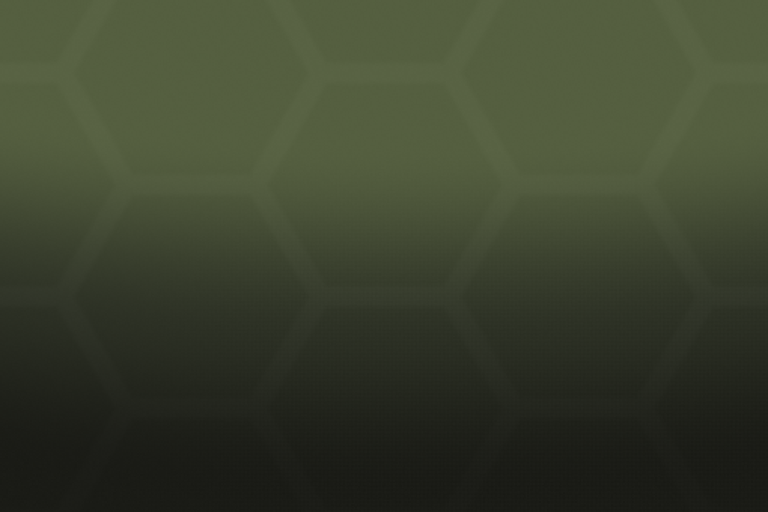
Reproduce this background procedurally as a Shadertoy shader.

```glsl
#define HEX_RADIUS 0.252
#define HEX_CENTER vec2(0.752, 0.639)
#define LINE_HALF_WIDTH 0.022
#define LINE_GLOW 0.014
#define WEAVE_FREQ 128.0
#define WEAVE_GAIN 0.005
#define GRAIN_GAIN 0.006
#define SIDE_SHADE 0.055
#define OLIVE vec3(0.332, 0.372, 0.250)
#define MOSS vec3(0.185, 0.203, 0.152)
#define SOOT vec3(0.102, 0.106, 0.086)

const float PI = 3.14159;

float hash(vec2 p) {
    return fract(sin(dot(p, vec2(12.9898, 78.233))) * 43758.5453);
}

// Distance from the nearest side of a flat-topped hexagon grid
float hexEdge(vec2 p) {
    vec2 period = HEX_RADIUS * vec2(3.0, sqrt(3.0));
    vec2 a = mod(p + 0.5 * period, period) - 0.5 * period;
    vec2 b = mod(p, period) - 0.5 * period;
    vec2 q = abs(dot(a, a) < dot(b, b) ? a : b);
    return 0.5 * period.y - max(q.y, dot(q, vec2(0.5 * sqrt(3.0), 0.5)));
}

// Olive light above, falling off sooner toward both sides
vec3 backdrop(vec2 uv) {
    float side = 2.0 * uv.x - 1.05;
    float depth = 1.0 - uv.y + SIDE_SHADE * side * side;
    vec3 color = mix(OLIVE, MOSS, smoothstep(0.28, 0.66, depth));
    return mix(color, SOOT, smoothstep(0.56, 0.96, depth));
}

void mainImage(out vec4 fragColor, in vec2 fragCoord) {
    vec2 uv = fragCoord / iResolution.xy;
    vec2 p = fragCoord / iResolution.y;
    vec3 color = backdrop(uv);

    // Soft honeycomb bands, fainter in the shadow
    float band = 1.0 - smoothstep(0.55, 1.25, hexEdge(p - HEX_CENTER) / LINE_HALF_WIDTH);
    color += LINE_GLOW * band * mix(0.45, 1.0, smoothstep(0.0, 0.5, uv.y));

    // Fine diagonal weave, strongest in the lower middle
    vec2 weave = sin(PI * WEAVE_FREQ * vec2(p.x + p.y, p.x - p.y));
    float weaveMask = smoothstep(0.1, 0.4, uv.x) * (1.0 - smoothstep(0.4, 0.8, uv.y));
    color += WEAVE_GAIN * weave.x * weave.y * weaveMask;

    // Grain on a canvas-sized grid
    color += GRAIN_GAIN * (hash(floor(p * 340.0)) - 0.5);

    fragColor = vec4(color, 1.0);
}
```
